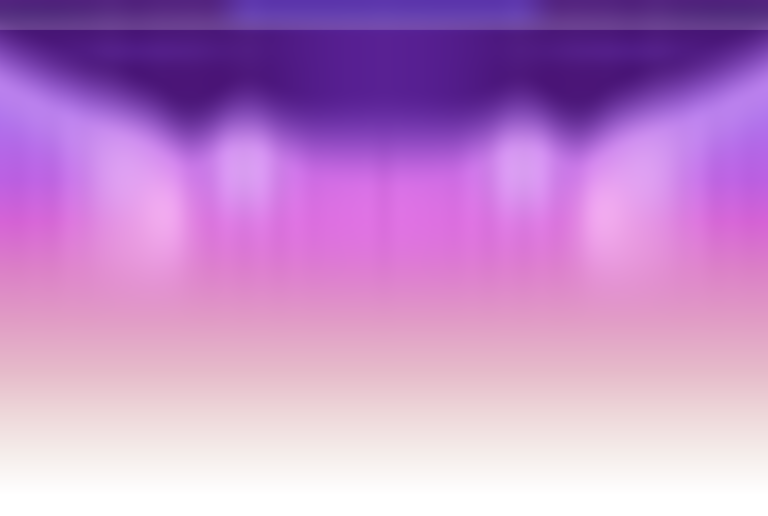
A WebGL 1 fragment shader for this background:

```glsl
precision highp float;
// Soft mirrored stage glow: dark violet canopy, lilac light pools, fading through pink to white.

uniform vec2 u_resolution;

#define STRIP_EDGE 0.058    // depth of the pale top strip
#define STRIP_VEIL 0.13     // whiteness of the strip
#define CANOPY_DEPTH 0.27   // canopy edge at the centre
#define CANOPY_RISE 0.17    // how far the edge lifts at the sides
#define CANOPY_BLUR 0.075   // softness of the canopy edge
#define STREAK_COUNT 22.0   // vertical streaks per half width
#define STREAK_GAIN 0.035   // strength of the streaks

float hash(float n) {
  n = fract(n * 0.1031);
  n *= n + 33.33;
  return fract(n * (n + n));
}

float noise(float x) {
  float i = floor(x);
  return mix(hash(i), hash(i + 1.0), smoothstep(0.0, 1.0, x - i));
}

// Gaussian pool of light
float glow(vec2 p, vec2 center, vec2 radius) {
  vec2 d = (p - center) / radius;
  return exp(-dot(d, d));
}

float bump(float x, float center, float radius) {
  float d = (x - center) / radius;
  return exp(-d * d);
}

float ramp(float a, float b, float x) {
  return clamp((x - a) / (b - a), 0.0, 1.0);
}

// Vertical wash, lilac at the top to white at the bottom
vec3 wash(float t) {
  vec3 c = vec3(0.67, 0.43, 0.93);
  c = mix(c, vec3(0.74, 0.38, 0.89), ramp(0.22, 0.35, t));
  c = mix(c, vec3(0.84, 0.39, 0.84), ramp(0.35, 0.43, t));
  c = mix(c, vec3(0.86, 0.50, 0.78), ramp(0.43, 0.52, t));
  c = mix(c, vec3(0.88, 0.61, 0.77), ramp(0.52, 0.62, t));
  c = mix(c, vec3(0.90, 0.73, 0.79), ramp(0.62, 0.72, t));
  c = mix(c, vec3(0.93, 0.84, 0.85), ramp(0.72, 0.80, t));
  c = mix(c, vec3(0.96, 0.93, 0.92), ramp(0.80, 0.88, t));
  return mix(c, vec3(1.0), ramp(0.88, 0.96, t));
}

// Dark violet tones, brighter in the middle and along the top
vec3 canopy(vec2 p) {
  vec3 c = mix(vec3(0.35, 0.13, 0.58), vec3(0.29, 0.09, 0.47), smoothstep(0.05, 0.45, p.x));
  c = mix(c, vec3(0.29, 0.07, 0.46), 0.6 * glow(p, vec2(0.47, 0.155), vec2(0.16, 0.05)));
  c = mix(c, vec3(0.36, 0.15, 0.60), 0.5 * glow(p, vec2(0.62, 0.10), vec2(0.25, 0.025)));
  float blueTop = (1.0 - smoothstep(0.33, 0.47, p.x)) * (1.0 - smoothstep(0.02, 0.075, p.y));
  c = mix(c, vec3(0.33, 0.17, 0.66), blueTop);
  return mix(c, vec3(0.22, 0.08, 0.42), 0.6 * glow(p, vec2(0.93, 0.03), vec2(0.22, 0.025)));
}

void main() {
  vec2 uv = gl_FragCoord.xy / u_resolution;
  // p.x: 0 at the centre, 1 at the sides; p.y: depth from the top
  vec2 p = vec2(abs(uv.x - 0.5) * 2.0, 1.0 - uv.y);
  vec3 color = wash(p.y);

  // Magenta centre
  float magenta = glow(p, vec2(0.0, 0.41), vec2(0.50, 0.13));
  color = mix(color, vec3(0.88, 0.46, 0.90), 0.75 * magenta);

  // Light pools and slanted side beams
  float beamLine = p.y - mix(0.34, 0.17, ramp(0.60, 1.0, p.x));
  float beam = bump(beamLine, 0.0, 0.065) * smoothstep(0.52, 0.72, p.x);
  color = mix(color, vec3(0.76, 0.54, 0.93), 0.65 * beam);
  color = mix(color, vec3(0.87, 0.66, 0.96), 0.85 * glow(p, vec2(0.36, 0.33), vec2(0.10, 0.095)));
  color = mix(color, vec3(0.89, 0.66, 0.96), 0.80 * glow(p, vec2(0.68, 0.35), vec2(0.12, 0.12)));
  color = mix(color, vec3(0.96, 0.70, 0.96), 0.85 * glow(p, vec2(0.58, 0.42), vec2(0.08, 0.10)));
  color = mix(color, vec3(0.93, 0.65, 0.87), 0.50 * glow(p, vec2(0.66, 0.48), vec2(0.14, 0.09)));

  // Faint streaks within the light
  float streak = noise(p.x * STREAK_COUNT) - 0.5;
  color += STREAK_GAIN * streak * bump(p.y, 0.37, 0.15);

  // Canopy with a scalloped, blurred lower edge
  float edge = CANOPY_DEPTH - CANOPY_RISE * pow(p.x, 2.2);
  edge += 0.03 * bump(p.x, 0.51, 0.08) - 0.035 * bump(p.x, 0.35, 0.10);
  float blur = CANOPY_BLUR + 0.025 * bump(p.x, 0.0, 0.25);
  float shade = 1.0 - smoothstep(edge - blur, edge + blur, p.y);
  vec3 dark = canopy(p) + 0.02 * (noise(p.x * 14.0 + 40.0) - 0.5);
  color = mix(color, dark, shade);

  // Pale top strip, brightest toward its lower rim
  float pixel = 0.75 / u_resolution.y;
  float strip = 1.0 - smoothstep(STRIP_EDGE - pixel, STRIP_EDGE + pixel, p.y);
  float veil = STRIP_VEIL * mix(0.4, 1.35, smoothstep(0.0, STRIP_EDGE, p.y));
  color = mix(color, vec3(1.0), strip * veil);

  gl_FragColor = vec4(clamp(color, 0.0, 1.0), 1.0);
}
```
